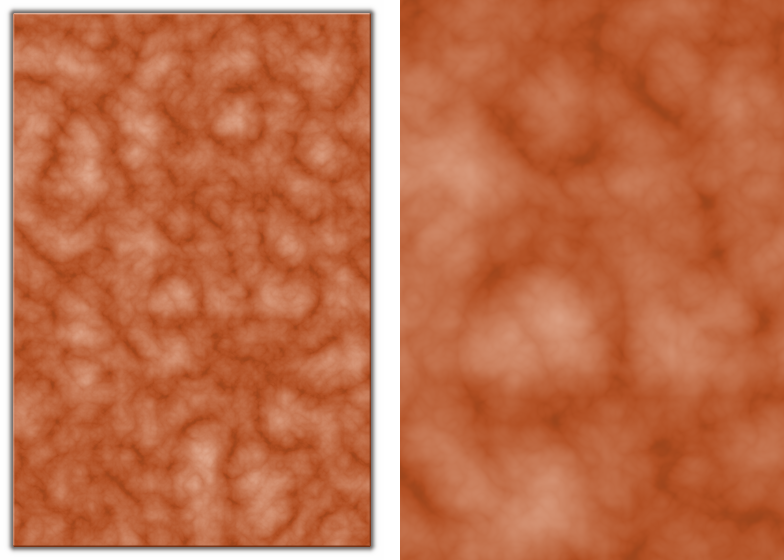
Left, the full canvas; right, a detail of the centre.
This texture is drawn by a WebGL 2 fragment shader. Its source:

```glsl
#version 300 es
precision highp float;
// Draws a bevelled terracotta panel with cloudy mottling and a soft shadow on white.

uniform vec2 u_resolution;
out vec4 fragColor;

// Lengths are fractions of the canvas height.
const float MARGIN = 0.0234;
const float CORNER = 0.003;
const float BEVEL = 0.0030;
const float SHADOW_WIDTH = 0.0068;
const float CLOUD_SCALE = 9.4;
const int OCTAVES = 5;

const vec3 PAPER = vec3(0.995);
const vec3 SHADOW = vec3(0.47, 0.45, 0.44);
const vec3 CLAY = vec3(0.735, 0.385, 0.227);
const vec3 CLAY_SLOPE = vec3(0.24, 0.47, 0.56);
const vec3 CREASE = vec3(0.59, 0.28, 0.13);
const vec3 EDGE_LIGHT = vec3(0.90, 0.74, 0.67);
const vec3 EDGE_DARK = vec3(0.42, 0.16, 0.05);

// Integer hash of a lattice cell, 0 to 1
float hash(ivec2 cell, int seed) {
    uint h = uint(cell.x) * 1597334677u ^ uint(cell.y) * 3812015801u;
    h ^= uint(seed) * 2654435769u;
    h = (h ^ (h >> 16)) * 2246822519u;
    h = (h ^ (h >> 13)) * 3266489917u;
    h ^= h >> 16;
    return float(h >> 8) / 16777216.0;
}

// Contribution of the random slope at one lattice corner
float cornerSlope(ivec2 cell, vec2 offset, int seed) {
    float angle = 6.28319 * hash(cell, seed);
    return dot(vec2(cos(angle), sin(angle)), offset);
}

float gradientNoise(vec2 p, int seed) {
    ivec2 cell = ivec2(floor(p));
    vec2 f = fract(p);
    vec2 w = f * f * f * (f * (f * 6.0 - 15.0) + 10.0);
    float a = cornerSlope(cell, f, seed);
    float b = cornerSlope(cell + ivec2(1, 0), f - vec2(1, 0), seed);
    float c = cornerSlope(cell + ivec2(0, 1), f - vec2(0, 1), seed);
    float d = cornerSlope(cell + ivec2(1, 1), f - vec2(1, 1), seed);
    return mix(mix(a, b, w.x), mix(c, d, w.x), w.y);
}

// Folded noise: round bright puffs between thin dark creases
float turbulence(vec2 p) {
    float sum = 0.0;
    float amplitude = 1.0;
    for (int i = 0; i < OCTAVES; i++) {
        sum += amplitude * abs(gradientNoise(p, i + 1));
        p = p * 2.0 + vec2(0.37, 0.71);
        amplitude *= 0.5;
    }
    return sum;
}

float roundedBox(vec2 p, vec2 halfSize, float radius) {
    vec2 q = abs(p) - halfSize + radius;
    return length(max(q, 0.0)) + min(max(q.x, q.y), 0.0) - radius;
}

vec3 clayColor(float cloud) {
    vec3 color = CLAY + CLAY_SLOPE * (cloud - 0.31);
    float crease = 1.0 - smoothstep(0.03, 0.17, cloud);
    return mix(color, CREASE, 0.65 * crease);
}

// Strip along a side, strongest at the rim
float rim(float depth, float width, float pixel) {
    return 1.0 - smoothstep(width * 0.4 - pixel * 0.5, width + pixel * 0.5, depth);
}

// Light on the top and left rims, dark on the right and bottom
vec3 applyBevel(vec3 color, vec2 p, vec2 halfSize, float pixel) {
    float top = rim(halfSize.y - p.y, BEVEL, pixel);
    float left = rim(p.x + halfSize.x, BEVEL, pixel);
    float right = rim(halfSize.x - p.x, BEVEL, pixel);
    float bottom = rim(p.y + halfSize.y, BEVEL * 1.2, pixel);
    color = mix(color, EDGE_LIGHT, max(0.85 * top, 0.5 * left));
    return mix(color, EDGE_DARK, max(0.75 * right, 0.85 * bottom));
}

void main() {
    float pixel = 1.0 / u_resolution.y;
    vec2 p = (gl_FragCoord.xy - 0.5 * u_resolution) * pixel;
    vec2 halfSize = 0.5 * u_resolution * pixel - MARGIN;
    float dist = roundedBox(p, halfSize, CORNER);

    // Backdrop and shadow
    float falloff = max(dist, 0.0) / SHADOW_WIDTH;
    vec3 color = mix(PAPER, SHADOW, exp(-falloff * falloff));

    // Panel
    vec3 panel = clayColor(turbulence(p * CLOUD_SCALE + vec2(40.3, 60.8)));
    panel = applyBevel(panel, p, halfSize, pixel);
    float coverage = 1.0 - smoothstep(-0.5 * pixel, 0.5 * pixel, dist);
    fragColor = vec4(mix(color, panel, coverage), 1.0);
}
```
